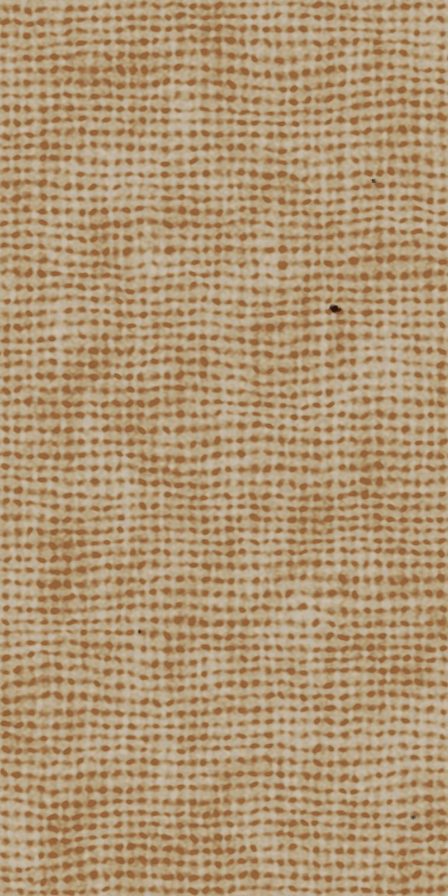
Reproduce this texture procedurally as a Shadertoy shader.

```glsl
// Plain-woven unbleached burlap: rows of soft brown gaps, pale yarn crowns and a few dark flecks.
#define THREADS vec2(36.0, 70.0)      // repeats across and down
#define WANDER 0.6                    // drift of the threads, in repeats
#define GAP_SIZE vec2(0.52, 0.42)     // half size of a gap, in repeats
#define GAP_DEPTH 0.66
#define CROWN_LIFT 0.30               // height of a yarn passing on top
#define FIBRE 0.42                    // strength of the fine grain
#define GAP_COLOR vec3(0.585, 0.385, 0.225)
#define YARN_COLOR vec3(0.71, 0.625, 0.47)
#define PALE_COLOR vec3(0.765, 0.71, 0.64)
#define FLECK_COLOR vec3(0.17, 0.07, 0.04)
#define MAIN_FLECK vec2(0.747, 1.31)  // in canvas widths
#define STRAY_FLECKS 3

vec2 hash2(vec2 p) {
    vec3 q = fract(p.xyx * vec3(0.1031, 0.1030, 0.0973));
    q += dot(q, q.yzx + 33.33);
    return fract((q.xx + q.yz) * q.zy);
}

float gradientNoise(vec2 p) {
    vec2 i = floor(p), f = p - i;
    vec2 u = f * f * f * (f * (f * 6.0 - 15.0) + 10.0);
    vec2 e = vec2(0.0, 1.0);
    float a = dot(hash2(i) * 2.0 - 1.0, f);
    float b = dot(hash2(i + e.yx) * 2.0 - 1.0, f - e.yx);
    float c = dot(hash2(i + e.xy) * 2.0 - 1.0, f - e.xy);
    float d = dot(hash2(i + e.yy) * 2.0 - 1.0, f - e.yy);
    return mix(mix(a, b, u.x), mix(c, d, u.x), u.y);
}

// Brightness of the cloth: 0 in the gaps, 1 on the palest crowns
float weave(vec2 uv, vec2 p) {
    vec2 grid = uv * THREADS;
    grid += WANDER * vec2(gradientNoise(p * vec2(7.0, 3.0) + 31.0),
                          gradientNoise(p * vec2(4.0, 6.0) + 17.0) * 1.8);
    grid += 0.35 * vec2(gradientNoise(p * 27.0 + 5.0), gradientNoise(p * 23.0 + 71.0));

    // Slanted gap between four crossings; the slant alternates
    vec2 cell = floor(grid), c = grid - cell - 0.5;
    vec2 vary = hash2(cell + 100.0);
    float slant = mod(cell.x + cell.y, 2.0) - 0.5;
    vec2 q = c + vec2(0.0, 0.5 * slant * c.x);
    float gap = 1.0 - smoothstep(0.0, 1.0, length(q / GAP_SIZE));
    gap *= mix(0.65, 1.45, vary.x);

    // Shaded groove along every row of gaps
    float groove = exp(-22.0 * c.y * c.y);

    // Warp and weft take turns on top
    vec2 crossing = floor(grid + 0.5), f = grid - crossing;
    float warpOver = 1.0 - mod(crossing.x + crossing.y, 2.0);
    vec2 size = mix(vec2(0.5, 0.38), vec2(0.4, 0.5), warpOver);
    float crown = 1.0 - smoothstep(0.1, 1.0, length(f / size));
    crown *= mix(0.45, 1.0, warpOver) * mix(0.7, 1.3, hash2(crossing + 300.0).x);

    return 0.69 - GAP_DEPTH * gap - 0.2 * groove + CROWN_LIFT * crown;
}

// Ragged dark spot with a smooth edge
float fleck(vec2 p, vec2 center, float radius) {
    vec2 d = p - center;
    float ragged = radius * (1.0 + 0.8 * gradientNoise(d / radius * 0.9 + center * 50.0));
    float soft = 0.4 * radius + 0.5 / iResolution.x;
    return 1.0 - smoothstep(ragged - soft, ragged + soft, length(d * vec2(0.9, 1.1)));
}

void mainImage(out vec4 fragColor, in vec2 fragCoord) {
    vec2 uv = fragCoord / iResolution.xy;
    vec2 p = fragCoord / iResolution.x;

    // Weave, fine fibres, then uneven yarns along both directions and broad wear
    float tone = weave(uv, p);
    tone += FIBRE * gradientNoise(p * vec2(95.0, 110.0));
    tone += 0.28 * gradientNoise(p * vec2(34.0, 5.0) + 53.0);
    tone += 0.24 * gradientNoise(p * vec2(7.0, 33.0) + 87.0);
    tone += 0.28 * gradientNoise(p * vec2(11.0, 9.0) + 9.0);
    tone += 0.26 * gradientNoise(p * 4.0 + 41.0);

    vec3 color = mix(GAP_COLOR, YARN_COLOR, clamp(tone / 0.58, 0.0, 1.0));
    color = mix(color, PALE_COLOR, clamp((tone - 0.55) / 0.45, 0.0, 1.0));
    color *= 1.0 + 0.08 * gradientNoise(p * 60.0 + 3.0);

    // One large fleck and a few scattered small ones
    float dirt = fleck(p, MAIN_FLECK, 0.009);
    for (int i = 0; i < STRAY_FLECKS; i++) {
        vec2 r = hash2(vec2(float(i) * 3.7 + 2.0, 19.0));
        dirt = max(dirt, 0.7 * fleck(p, r * vec2(1.0, 2.0), 0.003 + 0.002 * r.x));
    }
    fragColor = vec4(mix(color, FLECK_COLOR, dirt), 1.0);
}
```
